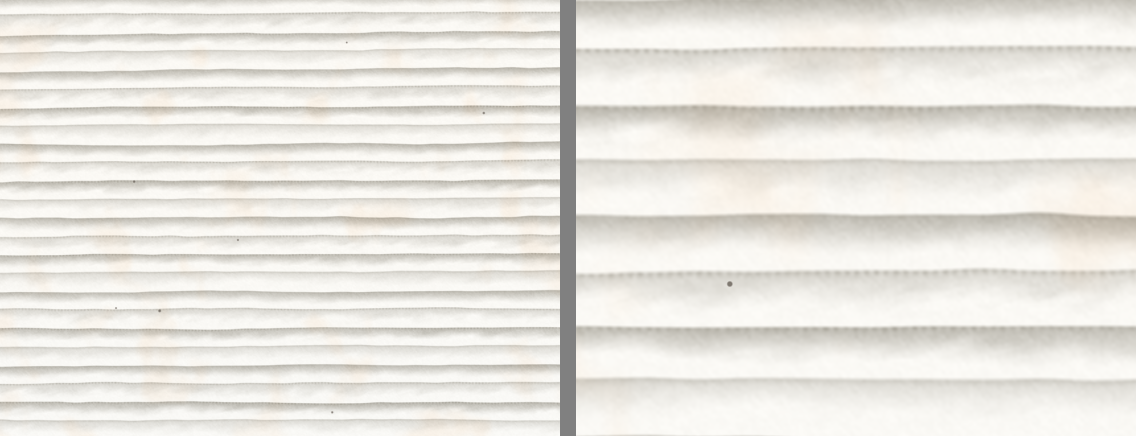
Left, the full canvas; right, a detail of the centre.
Give the GLSL for this texture, as a WebGL 2 fragment shader.

```glsl
#version 300 es
precision highp float;
// Off-white corrugated paper: horizontal ridges, each shaded from a crisp upper
// crease down to a bright lip. Deep and shallow creases alternate, and a cycle of
// four rows mixes smooth and stitched ones; noise adds wobble, crinkles and grain.

uniform vec2 u_resolution;
out vec4 fragColor;

const vec3 PAPER = vec3(0.985, 0.978, 0.960);
const vec3 SHADOW = vec3(0.755, 0.742, 0.706);
const vec3 STAIN = vec3(0.975, 0.925, 0.865);
const vec3 SPECK = vec3(0.40, 0.37, 0.34);

const float PI = 3.14159265;
const float ROWS = 23.69;         // ridges per canvas height
const float FIRST_CREASE = 1.82;  // rows from the top edge to a deep crease
const float TILT = 0.17;          // rise to the right, strongest at the top
const float WOBBLE = 0.14;        // bending of the creases, in rows
const float CREASE_EDGE = 0.10;   // softness of the crease, in rows
const float STITCHES = 133.0;     // stitches per canvas height
const float GRAIN = 0.085;
const float SPECK_CELL = 0.17;
const float SPECK_CHANCE = 0.13;
const float SPECK_RADIUS = 0.0026;

float hash(vec2 p) {
    return fract(sin(dot(p, vec2(127.1, 311.7))) * 43758.5453);
}

float noise(vec2 p) {
    vec2 i = floor(p), f = fract(p);
    f = f * f * (3.0 - 2.0 * f);
    return mix(mix(hash(i), hash(i + vec2(1, 0)), f.x),
               mix(hash(i + vec2(0, 1)), hash(i + vec2(1, 1)), f.x), f.y);
}

float fbm(vec2 p) {
    float sum = 0.0, weight = 0.55;
    for (int i = 0; i < 3; i++) {
        sum += weight * noise(p);
        p = p * 2.07 + 17.3;
        weight *= 0.5;
    }
    return sum;
}

// Row coordinate: whole numbers lie on creases, growing downward.
float rowCoordinate(vec2 p) {
    float t = (1.0 - p.y) * ROWS - FIRST_CREASE + TILT * p.x * p.y;
    t += WOBBLE * (noise(vec2(p.x * 4.0, t * 0.8)) - 0.5);
    t += 0.4 * WOBBLE * (noise(vec2(p.x * 23.0, t * 1.1 + 40.0)) - 0.5);
    return t + 0.025 * (1.0 - cos(PI * t));
}

// Shade of one row; u runs from its crease (0) to its lower lip (1).
float ridgeShade(float u, float x, float row, float deep, float stitched) {
    // Uneven lower border of the shadow
    float crinkle = fbm(vec2(x * 19.0, row * 7.3 + u * 0.9)) - 0.48;
    float reach = 0.80 + (0.30 + 0.12 * stitched) * crinkle;
    float fade = 1.0 - smoothstep(0.0, reach, u);
    float strength = mix(0.50 + 0.06 * stitched, 1.01, deep);
    strength *= 0.90 + 0.2 * noise(vec2(x * 5.0, row * 3.7));
    float shade = strength * fade;

    // Soft dents on the body of the ridge
    float body = smoothstep(0.1, 0.4, u) * (1.0 - smoothstep(0.55, 0.95, u));
    float dents = fbm(vec2(x * 27.0 + u * 1.5, u * 2.2 + row * 11.0)) - 0.48;
    shade += body * dents * (0.30 + 0.22 * stitched);

    // Thin crease line, beaded where stitched
    float line = exp(-pow((u - 0.07) / 0.075, 2.0));
    float bead = 0.5 + 0.5 * sin(2.0 * PI * STITCHES * x + row);
    float worn = 0.5 + noise(vec2(x * 12.0, row * 5.0));
    shade += line * mix(0.24, 0.10, deep);
    shade += line * stitched * worn * 0.22 * (bead - 0.35);
    return max(shade, 0.0) * smoothstep(0.0, CREASE_EDGE, u);
}

// Sparse dark flecks, at most one in each cell.
float speckMask(vec2 p, float pixel) {
    vec2 cell = floor(p / SPECK_CELL);
    vec2 spot = 0.15 + 0.7 * vec2(hash(cell + 3.1), hash(cell + 8.7));
    float radius = SPECK_RADIUS * (0.6 + 0.6 * hash(cell + 5.9));
    float d = length(p - (cell + spot) * SPECK_CELL) - radius;
    return step(hash(cell + 21.0), SPECK_CHANCE) * (1.0 - smoothstep(-pixel, pixel, d));
}

void main() {
    vec2 p = gl_FragCoord.xy / u_resolution.y;
    float t = rowCoordinate(p);
    float row = floor(t), u = fract(t);

    // Rows 0 and 2 of each cycle are deep; rows 0 and 3 are stitched
    float kind = mod(row, 4.0);
    float deep = 1.0 - mod(kind, 2.0);
    float stitched = step(1.0, abs(kind - 1.5));
    float shade = ridgeShade(u, p.x, row, deep, stitched);

    // Diagonal fibre and fine paper tooth
    float fibre = noise(vec2(p.x + p.y, (p.x - p.y) * 0.4) * 230.0);
    float tooth = noise(p * 330.0);
    shade += GRAIN * (fibre + tooth - 1.0) * (0.55 + shade);

    // Tone, faint warm stains and flecks
    vec3 color = mix(PAPER, SHADOW, shade);
    float stain = smoothstep(0.56, 0.80, fbm(p * vec2(11.0, 8.0) + 60.0));
    color *= mix(vec3(1.0), STAIN / PAPER, stain * 0.55);
    color *= mix(vec3(0.993, 0.998, 1.004), vec3(1.0), smoothstep(0.0, 0.6, p.y));
    color = mix(color, SPECK, 0.8 * speckMask(p, 1.0 / u_resolution.y));
    fragColor = vec4(clamp(color, 0.0, 1.0), 1.0);
}
```
